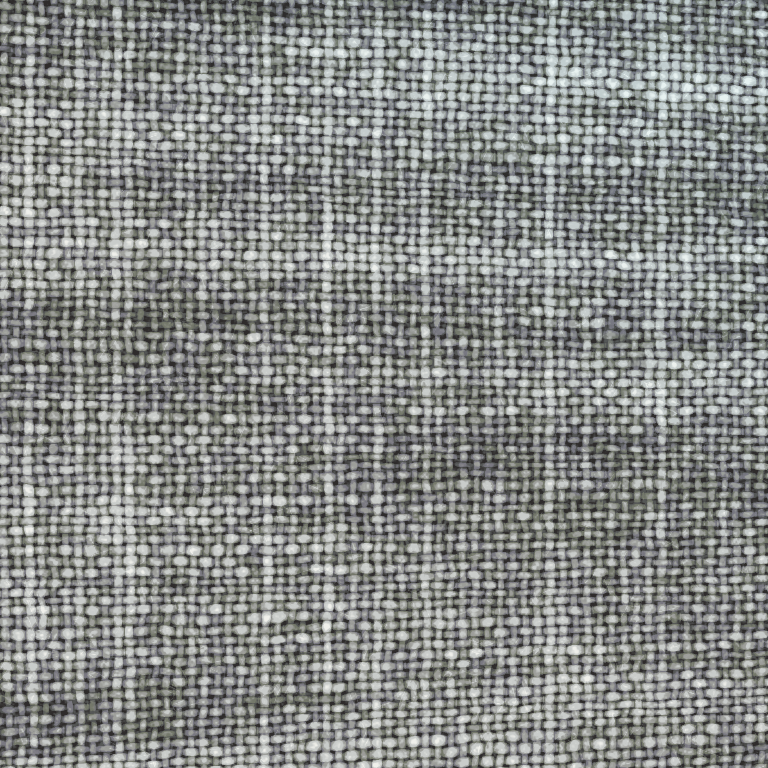
Write a WebGL 2 fragment shader that draws this texture.

```glsl
#version 300 es
precision highp float;
// Plain-weave grey cloth: 62 warp threads across and about 78 weft rows down.
// Two crossing strands swell where they rise and pinch where they dive;
// the rows draw together to the right, and noise varies thickness and tone.

uniform vec2 u_resolution;
out vec4 fragColor;

const float PI = 3.14159265;
const vec2 THREADS = vec2(62.0, 78.0);
const float PIT = 0.20;
const vec3 GAP = vec3(0.18, 0.17, 0.17);
const vec3 SHADOW = vec3(0.33, 0.34, 0.34);
const vec3 OLIVE = vec3(0.45, 0.47, 0.42);
const vec3 SLATE = vec3(0.47, 0.47, 0.51);
const vec3 GREY = vec3(0.61, 0.62, 0.61);
const vec3 PALE = vec3(0.78, 0.80, 0.80);
const vec3 GLINT = vec3(0.93, 0.94, 0.93);

float hash(vec2 p) {
    vec3 q = fract(vec3(p.xyx) * 0.1031);
    q += dot(q, q.yzx + 33.33);
    return fract((q.x + q.y) * q.z);
}

float noise(vec2 p) {
    vec2 i = floor(p), f = fract(p);
    f = f * f * (3.0 - 2.0 * f);
    float low = mix(hash(i), hash(i + vec2(1, 0)), f.x);
    float high = mix(hash(i + vec2(0, 1)), hash(i + vec2(1, 1)), f.x);
    return mix(low, high, f.y);
}

// Brightness 0..1 to yarn colour, between olive and slate in the middle
vec3 yarnColour(float t, float cool) {
    vec3 c = mix(GAP, SHADOW, smoothstep(0.16, 0.32, t));
    c = mix(c, mix(OLIVE, SLATE, cool), smoothstep(0.34, 0.46, t));
    c = mix(c, GREY, smoothstep(0.48, 0.61, t));
    c = mix(c, PALE, smoothstep(0.63, 0.78, t));
    return mix(c, GLINT, smoothstep(0.84, 1.05, t));
}

// Rounded cross-section of a strand
float roundness(float d, float halfWidth) {
    float q = d / halfWidth;
    return sqrt(max(0.0, 1.0 - q * q));
}

float coverage(float d, float halfWidth, float soft) {
    return 1.0 - smoothstep(halfWidth - soft, halfWidth + soft, abs(d));
}

// Light falling on a strand, by its curve and its height in the weave
float strandLight(float curve, float height) {
    return (0.44 + 0.56 * curve) * (0.70 + 0.30 * height);
}

// Slow light and dark bands along the weft
float bandTone(vec2 sheet) {
    return noise(vec2(sheet.x * 1.6, sheet.y * 12.0) + 4.0) - 0.5;
}

// Streaks of light and dark in single weft rows
float weftTone(vec2 uv, float row, float band) {
    return 0.73 + 0.25 * band + 0.26 * (noise(vec2(uv.x * 5.0, row * 7.31)) - 0.5);
}

// Mostly even warp, with an occasional pale thread
float warpTone(vec2 uv, float column, float band) {
    float pick = hash(vec2(column, 17.0));
    float pale = smoothstep(0.82, 0.92, pick) * (0.5 + 0.5 * noise(vec2(column, uv.y * 6.0)));
    float drift = noise(vec2(column * 5.7, uv.y * 9.0)) - 0.5;
    return 0.61 + 0.10 * pick + 0.20 * pale + 0.14 * drift + 0.15 * band;
}

// Sparse, short hairs in one direction
float fibres(vec2 uv, float angle, float seed) {
    float c = cos(angle), s = sin(angle);
    vec2 q = mat2(c, s, -s, c) * uv * 48.0 + seed;
    float line = abs(noise(q * vec2(0.9, 3.0)) - 0.5);
    return (1.0 - smoothstep(0.0, 0.10, line)) * smoothstep(0.65, 0.85, noise(q + 51.0));
}

void main() {
    vec2 uv = gl_FragCoord.xy / u_resolution;
    float soft = max(0.07, 0.7 * THREADS.x / u_resolution.x);

    // Rows converge to the right; the grid is wavy, with thick and thin rows
    vec2 sheet = vec2(uv.x, 0.45 + (uv.y - 0.45) * (1.0 + 0.10 * (uv.x - 0.5)));
    vec2 p = sheet * THREADS;
    p.y += 0.7 * (noise(vec2(p.y * 0.3, uv.x * 1.5)) - 0.5);
    p += 0.4 * (vec2(noise(uv * 3.0), noise(uv * 3.0 + 20.0)) - 0.5);
    p += 0.30 * (vec2(noise(p * 0.55 + 7.0), noise(p * 0.55 + 31.0)) - 0.5);
    vec2 cell = floor(p), f = fract(p) - 0.5;
    float side = mod(cell.x + cell.y, 2.0) * 2.0 - 1.0;

    // Tone, height and swelling thickness of both strands
    float band = bandTone(sheet);
    float weft = weftTone(uv, cell.y, band) + 0.18 * (hash(cell) - 0.5);
    float warp = warpTone(uv, cell.x, band) + 0.14 * (hash(cell + 90.0) - 0.5);
    float weftHeight = side * cos(PI * f.x), warpHeight = -side * cos(PI * f.y);
    float weftHalf = mix(0.35, 0.51, smoothstep(0.55, 0.92, weft)) * (0.80 + 0.20 * weftHeight);
    float warpHalf = mix(0.29, 0.42, smoothstep(0.60, 0.92, warp)) * (0.86 + 0.14 * warpHeight);
    float weftCurve = roundness(f.y, weftHalf), warpCurve = roundness(f.x, warpHalf);
    float weftLit = weft * strandLight(weftCurve, weftHeight);
    float warpLit = warp * strandLight(warpCurve, warpHeight);

    // Lay one strand over the other, above the dark pits
    float weftCover = coverage(f.y, weftHalf, soft), warpCover = coverage(f.x, warpHalf, soft);
    float lift = weftHeight - warpHeight + 0.5 * (weftCurve - warpCurve);
    float weftTop = mix(mix(PIT, warpLit, warpCover), weftLit, weftCover);
    float warpTop = mix(mix(PIT, weftLit, weftCover), warpLit, warpCover);
    float light = mix(warpTop, weftTop, smoothstep(-0.25, 0.25, lift));

    // Spun grain, loose hairs and cool daylight from the upper right
    light += 0.16 * (noise(uv * mat2(190.0, 120.0, -120.0, 190.0)) - 0.5);
    light += 0.14 * (noise(uv * 340.0) - 0.5);
    for (int i = 0; i < 4; i++) {
        float k = float(i);
        light += 0.09 * fibres(uv, 0.4 + k * 0.83, k * 19.0);
    }
    float daylight = smoothstep(0.7, 1.7, uv.x * 0.7 + uv.y);
    float cool = smoothstep(0.44, 0.56, noise(p * 0.7 + 63.0));
    vec3 colour = yarnColour(light * (1.04 + 0.07 * daylight), cool);
    colour *= mix(vec3(1.01, 1.0, 0.99), vec3(0.97, 1.01, 1.02), daylight);
    fragColor = vec4(clamp(colour, 0.0, 1.0), 1.0);
}
```
